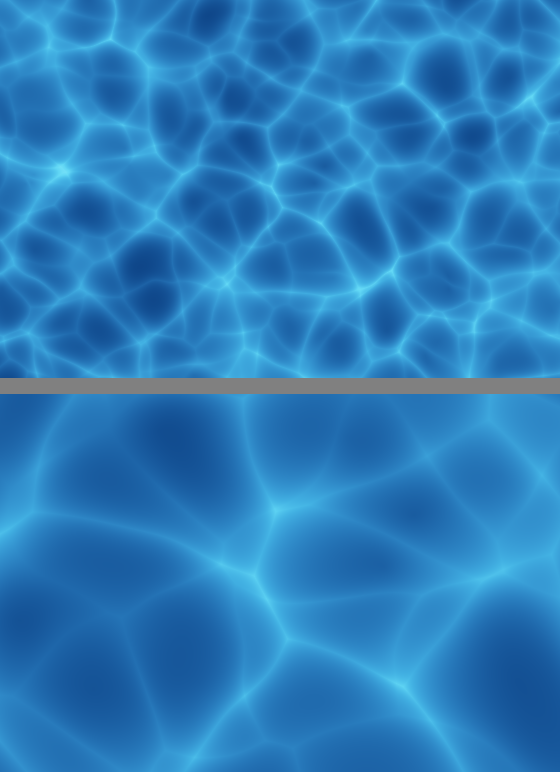
Top, the full canvas; bottom, a detail of the centre.
Reproduce this texture procedurally as a Shadertoy shader.

```glsl
// Sunlit pool water: bright caustic threads around deep blue hollows.
// Two warped layers of soft cellular noise are summed into a light level,
// uneven thread strength and slow shade are added, then a blue ramp colours it.

const float COARSE_CELLS = 5.6;   // cells per canvas height
const float FINE_CELLS = 8.0;
const float GLOW_FALLOFF = 5.0;   // wide halo around cell borders
const float THREAD_FALLOFF = 13.0; // thin bright line on cell borders

float hash(vec2 p) {
    return fract(sin(dot(p, vec2(127.1, 311.7))) * 43758.5453);
}

vec2 hash2(vec2 p) {
    return vec2(hash(p), hash(p + vec2(37.3, 17.9)));
}

// Smooth value noise in 0..1
float noise(vec2 p) {
    vec2 cell = floor(p);
    vec2 f = fract(p);
    vec2 u = f * f * f * (f * (f * 6.0 - 15.0) + 10.0);
    float low = mix(hash(cell), hash(cell + vec2(1.0, 0.0)), u.x);
    float high = mix(hash(cell + vec2(0.0, 1.0)), hash(cell + vec2(1.0, 1.0)), u.x);
    return mix(low, high, u.y);
}

vec2 rotate(vec2 p, float angle) {
    float c = cos(angle);
    float s = sin(angle);
    return vec2(c * p.x - s * p.y, s * p.x + c * p.y);
}

// Bends the plane so that cell borders become curved
vec2 warp(vec2 p, float frequency, float amount) {
    vec2 q = rotate(p, 0.5) * frequency;
    vec2 bend = vec2(noise(q + 11.3), noise(q + 47.8)) - 0.5;
    return p + amount * bend;
}

// Turns the cell lattice so that borders run mostly along diagonals
vec2 latticePoint(vec2 p, float angle, float cells) {
    return rotate(p * vec2(0.92, 1.0), angle) * cells;
}

float seedDistance(vec2 cell, vec2 offset, vec2 f) {
    return length(offset + hash2(cell + offset) - f);
}

// Cellular light: x = wide halo, y = thin thread, both highest on borders
vec2 cellLight(vec2 p) {
    vec2 cell = floor(p);
    vec2 f = fract(p);
    float nearest = 8.0;
    for (int y = -2; y <= 2; y++)
        for (int x = -2; x <= 2; x++)
            nearest = min(nearest, seedDistance(cell, vec2(x, y), f));

    // The nearest seed itself adds 1, which is removed afterwards
    vec2 light = vec2(-1.0);
    for (int y = -2; y <= 2; y++)
        for (int x = -2; x <= 2; x++) {
            float gap = seedDistance(cell, vec2(x, y), f) - nearest;
            light += exp(-gap * vec2(GLOW_FALLOFF, THREAD_FALLOFF));
        }
    return light / (1.0 + light * vec2(1.0, 0.35));
}

// Deep blue at 0, pale cyan at 1
vec3 waterRamp(float t) {
    return vec3(0.045 + 0.24 * t,
                0.25 + 0.50 * t,
                0.51 + 0.56 * t - 0.15 * t * t);
}

void mainImage(out vec4 fragColor, in vec2 fragCoord) {
    vec2 uv = fragCoord / iResolution.y;

    // Curved sample positions for the two layers
    vec2 bent = warp(warp(uv, 4.0, 0.08), 11.0, 0.024);
    vec2 bentFine = warp(warp(uv + 3.7, 5.0, 0.09), 13.0, 0.024);
    vec2 coarse = cellLight(latticePoint(bent, 0.72, COARSE_CELLS) + 5.0);
    vec2 fine = cellLight(latticePoint(bentFine, 0.85, FINE_CELLS));

    // Uneven thread strength and slow changes of depth
    float coarseThread = mix(0.04, 0.28, noise(uv * 7.0 + 21.0));
    float fineThread = mix(-0.03, 0.12, noise(uv * 6.0 + 63.0));
    float shade = noise(uv * 3.2 + 8.0) - 0.5;

    float level = 0.065 + 0.74 * coarse.x + 0.38 * fine.x;
    level += coarseThread * coarse.y + fineThread * fine.y;
    level += 0.20 * shade;

    // Pale glints where threads meet
    float glint = smoothstep(0.85, 1.4, level);
    vec3 color = waterRamp(clamp(level, -0.05, 1.1));
    color += glint * vec3(0.16, 0.09, 0.03);

    fragColor = vec4(color, 1.0);
}
```
